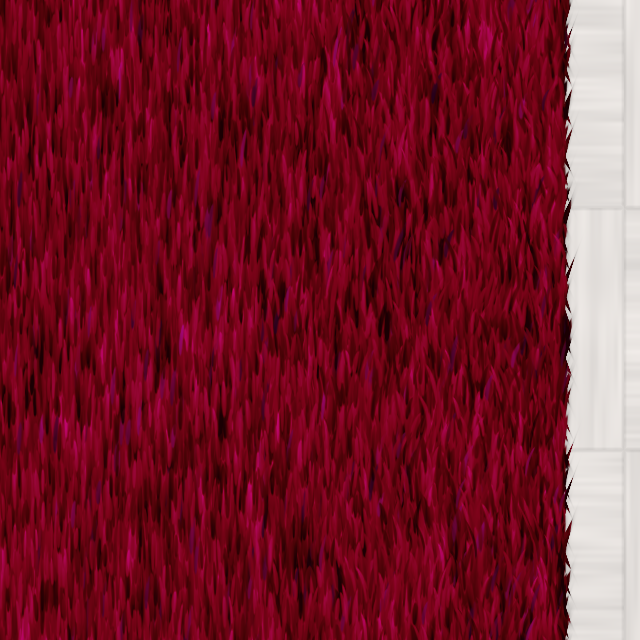
This texture is drawn by a WebGL 1 fragment shader. Its source:

```glsl
precision highp float;
// A deep crimson shag rug lying beside a pale basket-weave floor.
// Layers of jittered, tapering strands give a tone that a colour ramp tints;
// the rug ends in ragged hairs over tiles of alternating grain.

uniform vec2 u_resolution;

const float RUG_EDGE = 0.881;
const float TILE_SIZE = 0.378;
const vec2 TILE_CORNER = vec2(0.975, 0.297);

vec3 hash3(vec2 p) {
  vec3 q = fract(vec3(p.xyx) * vec3(0.1031, 0.1030, 0.0973));
  q += dot(q, q.yxz + 33.33);
  return fract((q.xxy + q.yzz) * q.zyx);
}

float noise(vec2 p) {
  vec2 cell = floor(p);
  vec2 f = fract(p);
  f = f * f * (3.0 - 2.0 * f);
  float low = mix(hash3(cell).x, hash3(cell + vec2(1.0, 0.0)).x, f.x);
  float high = mix(hash3(cell + vec2(0.0, 1.0)).x, hash3(cell + 1.0).x, f.x);
  return mix(low, high, f.y);
}

// Lays one layer of strands over surface = (tone, violet).
vec2 layStrands(vec2 surface, vec2 p, vec2 grid, float seed, float lean, float pixel) {
  float column = floor(p.x * grid.x);
  for (int i = -1; i <= 1; i++) {
    float c = column + float(i);
    float stagger = hash3(vec2(c + 50.0, seed)).y;
    float row = floor(p.y * grid.y + stagger);
    for (int j = -1; j <= 1; j++) {
      vec2 id = vec2(c, row + float(j));
      vec3 place = hash3(id + seed);
      vec3 look = hash3(id + seed + 211.0);
      vec2 root = (id + 0.2 + 0.6 * place.xy - vec2(0.0, stagger)) / grid;
      vec2 q = p - root;
      float along = q.y * grid.y / mix(0.45, 0.85, look.y);
      float bend = (place.z - 0.5) * lean;
      q.x -= bend * q.y * (1.0 + 0.6 * along);
      float halfWidth = mix(0.2, 0.52, look.z) / grid.x * (1.0 - along * along);
      float cover = 1.0 - smoothstep(halfWidth * 0.35, halfWidth + pixel, abs(q.x));
      cover *= 1.0 - smoothstep(0.75, 1.0, abs(along));
      float tone = 0.49 + 0.74 * (look.x - 0.5) + 0.10 * along;
      float violet = step(0.972, place.z);
      surface = mix(surface, vec2(tone, violet), 0.76 * cover);
    }
  }
  return surface;
}

vec3 crimsonRamp(float tone) {
  float s = (tone - 0.10) / 0.17;
  vec3 color = mix(vec3(0.10, 0.0, 0.01), vec3(0.27, 0.01, 0.02), clamp(s, 0.0, 1.0));
  color = mix(color, vec3(0.39, 0.01, 0.06), clamp(s - 1.0, 0.0, 1.0));
  color = mix(color, vec3(0.49, 0.01, 0.10), clamp(s - 2.0, 0.0, 1.0));
  color = mix(color, vec3(0.58, 0.02, 0.20), clamp(s - 3.0, 0.0, 1.0));
  return mix(color, vec3(0.74, 0.02, 0.42), clamp(s - 4.0, 0.0, 1.0));
}

vec3 rugColor(vec2 p, float pixel) {
  // Strands hang straight on the left and splay towards the edge.
  float splay = smoothstep(0.15, 0.85, p.x);
  float lean = mix(0.16, 0.62, splay);
  vec2 warped = p + vec2(0.012 * splay * (noise(p * vec2(18.0, 14.0)) - 0.5), 0.0);
  vec2 surface = vec2(0.25 + 0.3 * noise(warped * vec2(140.0, 16.0)), 0.0);
  for (int layer = 0; layer < 7; layer++) {
    float k = float(layer);
    vec2 grid = vec2(58.0 + 9.0 * k, 11.0 + 2.2 * k);
    surface = layStrands(surface, warped, grid, 17.0 + 37.0 * k, lean, pixel);
  }
  float fibre = noise(warped * vec2(260.0, 24.0)) - 0.5;
  float streak = noise(warped * vec2(95.0, 9.0) + 40.0) - 0.5;
  float patches = noise(p * vec2(16.0, 9.0) + 7.0) - 0.5;
  float tone = surface.x + 0.15 * fibre + 0.20 * streak + 0.14 * patches;
  tone -= 0.22 * smoothstep(RUG_EDGE - 0.012, RUG_EDGE + 0.006, p.x);
  vec3 violet = vec3(0.36, 0.02, 0.36) * (0.5 + tone);
  return mix(crimsonRamp(tone), violet, 0.6 * surface.y);
}

vec3 floorColor(vec2 p, float pixel) {
  vec2 tile = (p - TILE_CORNER) / TILE_SIZE;
  vec2 id = floor(tile);
  vec2 f = fract(tile);
  float upright = mod(id.x + id.y, 2.0);
  vec2 grain = mix(p, p.yx, upright);
  float streak = noise(grain * vec2(9.0, 160.0) + id * 19.0) - 0.5;
  float slat = noise(grain * vec2(5.0, 55.0) + id * 31.0) - 0.5;
  float cloud = noise(p * 14.0) - 0.5;
  vec2 gap = min(f, 1.0 - f) * TILE_SIZE;
  float seam = 1.0 - smoothstep(0.001, 0.004 + pixel, min(gap.x, gap.y));
  float light = 1.0 + 0.05 * streak + 0.06 * slat + 0.03 * cloud - 0.07 * seam;
  return vec3(0.895, 0.878, 0.865) * light;
}

// Reach of the hairs past the edge, combed along the given slope.
float hairReach(vec2 p, float slope) {
  float tuft = noise(vec2((p.y - slope * p.x) * 95.0, 3.0 + slope));
  return 0.017 * tuft * tuft;
}

void main() {
  float pixel = 1.0 / min(u_resolution.x, u_resolution.y);
  vec2 p = gl_FragCoord.xy * pixel;

  float reach = max(hairReach(p, 2.6), 0.8 * hairReach(p, -2.2));
  float outside = p.x - RUG_EDGE - reach;
  float rugMask = 1.0 - smoothstep(-pixel, pixel, outside);
  float shadow = 0.22 * exp(-max(outside, 0.0) * 300.0);

  vec3 ground = floorColor(p, pixel) * (1.0 - shadow);
  gl_FragColor = vec4(mix(ground, rugColor(p, pixel), rugMask), 1.0);
}
```
